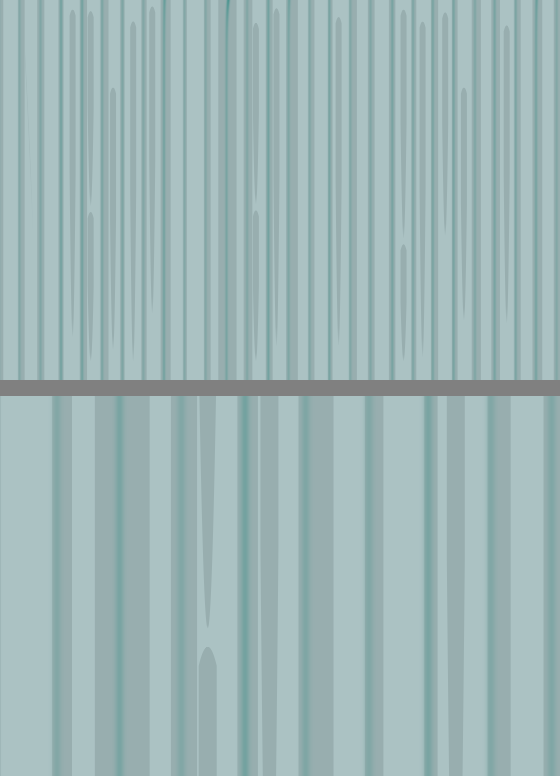
Top, the full canvas; bottom, a detail of the centre.
Write a WebGL 1 fragment shader that draws this texture.

```glsl
precision highp float;
// Pale teal ribbed panelling: 27 grooves with uneven shadow bands and tapered vertical streaks.
uniform vec2 u_resolution;

float hash(float n, float seed) {
  return fract(sin(n * 12.9898 + seed * 78.233) * 43758.5);
}

// Every third rib casts a broad shadow, strongest around rib 10.
float broadness(float rib) {
  float third = 1.0 - step(0.5, abs(mod(rib, 3.0) - 1.0));
  return third * (0.5 + 0.5 * cos((rib - 10.0) * 0.349));
}

// Spindle with a blunt top and a long tapered foot; t runs downwards.
float streak(float dx, float t, float top, float foot, float aa) {
  float blunt = sqrt(clamp((t - top) * 60.0, 0.0, 1.0));
  float taper = sqrt(clamp((foot - t) / (0.5 * (foot - top)), 0.0, 1.0));
  float halfWidth = 0.145 * blunt * taper;
  return clamp((halfWidth - abs(dx)) / aa + 0.5, 0.0, 1.0) * clamp(halfWidth / aa, 0.0, 1.0);
}

// Streaks come in clusters, with a lone one every eighth panel.
float hasStreak(float panel) {
  float cluster = step(-0.1, cos((panel - 4.0) * 6.2832 / 7.75));
  float lone = 1.0 - step(0.5, abs(mod(panel, 8.0) - 7.0));
  return max(cluster, lone) * step(0.5, panel) * step(broadness(panel), 0.6);
}

float panelStreaks(float panel, float x, float t, float aa) {
  float dx = x - 0.5 - 0.2 * (hash(panel, 1.0) - 0.5);
  float late = 1.0 - step(0.5, abs(mod(panel, 17.0) - 4.0));
  float top = mix(0.01 + 0.06 * hash(panel, 2.0), 0.23, late);
  float foot = mix(0.62, 0.98, sqrt(hash(panel, 3.0)));
  float whole = streak(dx, t, top, foot, aa);

  // Some panels carry two shorter streaks, one above the other.
  float cut = mix(0.25, 0.65, hash(panel, 4.0));
  float pair = max(streak(dx, t, top, cut - 0.008, aa), streak(dx, t, cut + 0.008, 0.95, aa));
  float isPair = 1.0 - step(0.9, abs(mod(panel * 2.0, 15.0) - 6.5));
  return mix(whole, pair, isPair) * hasStreak(panel);
}

void main() {
  vec2 uv = gl_FragCoord.xy / u_resolution;
  float t = 1.0 - uv.y;
  float x = uv.x * 27.09 - 0.952;      // one unit per rib
  float aa = 27.09 / u_resolution.x;   // one pixel in rib units
  float panel = floor(x);

  // Shadow bands and groove lines from the ribs on both sides
  float shadow = 0.0;
  float groove = 0.0;
  float ink = 0.0;
  for (int i = 0; i < 2; i++) {
    float rib = panel + float(i);
    float broad = broadness(rib);
    float d = x - rib - 0.06 * (hash(rib, 5.0) - 0.5);
    float left = 0.05 + 0.12 * hash(rib, 6.0) + 0.28 * pow(broad, 6.0);
    float right = 0.10 + 0.18 * hash(rib, 7.0) + 0.26 * broad;
    float band = clamp((d + left) / aa + 0.5, 0.0, 1.0) * clamp((right - d) / aa + 0.5, 0.0, 1.0);
    shadow = max(shadow, band);

    // Lines bend a little and darken where they meet the top edge
    float lip = exp(-t * 22.0) * smoothstep(0.6, 1.0, broad);
    float bent = d - 0.09 * lip;
    float lineWidth = max(0.05, 0.6 * aa);
    float line = exp(-bent * bent / (2.0 * lineWidth * lineWidth));
    groove = max(groove, line * mix(0.55, 1.0, hash(rib, 8.0)));
    ink = max(ink, line * lip);
  }
  shadow = max(shadow, panelStreaks(panel, x - panel, t, aa));

  // Faint slanting scratch near the left edge
  float scratchX = 0.039 + 0.04 * t - 0.012 * t * t;
  float scratch = 1.0 - smoothstep(0.0, 0.0015, abs(uv.x - scratchX));
  scratch *= smoothstep(0.03, 0.08, t) * (1.0 - smoothstep(0.4, 0.65, t));

  vec3 paint = vec3(0.67, 0.76, 0.765);
  vec3 shade = vec3(0.595, 0.683, 0.687);
  vec3 teal = vec3(0.45, 0.635, 0.625);
  vec3 color = mix(paint, shade, max(shadow, 0.3 * scratch));
  color = mix(color, teal, groove);
  color = mix(color, vec3(0.25, 0.57, 0.55), 0.8 * ink);
  gl_FragColor = vec4(color, 1.0);
}
```
